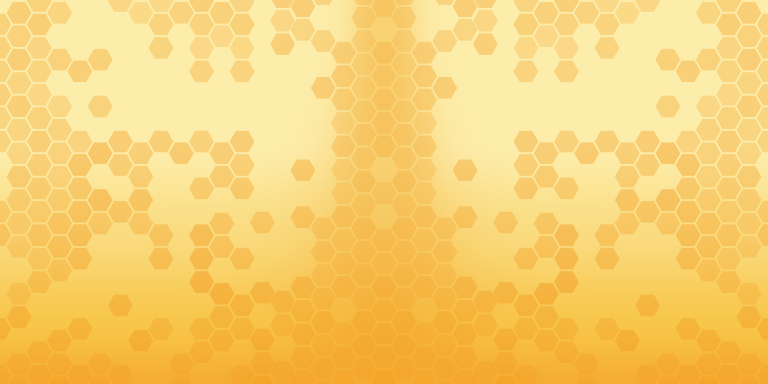
Give the GLSL for this background, as a WebGL 2 fragment shader.

```glsl
#version 300 es
precision highp float;
// Mirrored honeycomb: translucent amber hexagons over a cream to orange gradient.

uniform vec2 u_resolution;
out vec4 fragColor;

const float CELL_RADIUS = 0.0352;    // centre to corner, in canvas heights
const float HEX_APOTHEM = 0.0281;    // drawn hexagon, leaves a thin gap
const float LATTICE_Y = 0.436;       // height of one cell centre on the axis
const float SIDE_DROP = 0.018;       // how far the outer columns sit lower

const vec3 CREAM = vec3(0.99, 0.93, 0.67);
const vec3 STRAW = vec3(0.98, 0.865, 0.51);
const vec3 HONEY = vec3(0.97, 0.775, 0.29);
const vec3 ORANGE = vec3(0.96, 0.675, 0.19);
const vec3 AMBER = vec3(0.965, 0.775, 0.36);
const vec3 HEX_LOW = vec3(0.95, 0.62, 0.14);
const vec3 HEX_HIGH = vec3(0.96, 0.70, 0.27);

float hash(vec2 cell) {
    vec3 h = fract(cell.xyx * vec3(0.1031, 0.1030, 0.0973));
    h += dot(h, h.yzx + 33.33);
    return fract((h.x + h.y) * h.z);
}

// Soft ellipse: 1 in the core, 0 at the rim
float blob(vec2 p, vec2 center, vec2 radius) {
    return 1.0 - smoothstep(0.7, 1.0, length((p - center) / radius));
}

// Distance to a flat-topped hexagon
float hexDistance(vec2 p, float apothem) {
    p = abs(p);
    return max(p.y, 0.8660254 * p.x + 0.5 * p.y) - apothem;
}

// Centre of the nearest cell, from two interleaved rectangular grids
vec2 nearestCell(vec2 p, float radius) {
    vec2 pitch = radius * vec2(3.0, 1.7320508);
    vec2 a = round(p / pitch) * pitch;
    vec2 b = (floor(p / pitch) + 0.5) * pitch;
    return distance(p, a) < distance(p, b) ? a : b;
}

// Lattice origin, lower in the outer columns
vec2 latticeOrigin(float x) {
    return vec2(0.0, LATTICE_Y - SIDE_DROP * smoothstep(0.18, 0.36, x));
}

// Vertical gradient with a warm spine that widens downwards
vec3 background(vec2 p) {
    vec3 color = mix(ORANGE, HONEY, smoothstep(-0.02, 0.17, p.y));
    color = mix(color, STRAW, smoothstep(0.13, 0.43, p.y));
    color = mix(color, CREAM, smoothstep(0.38, 0.64, p.y));
    float spineWidth = mix(0.25, 0.085, smoothstep(0.0, 1.0, p.y));
    float spine = exp(-pow(p.x / spineWidth, 2.0));
    vec3 spineColor = mix(ORANGE, AMBER, smoothstep(0.0, 0.6, p.y));
    return mix(color, spineColor, 0.72 * spine);
}

// Chance that a cell is filled
float density(vec2 p) {
    // Central column, pinched near the middle and open at the top
    float spine = 0.95 * (1.0 - smoothstep(0.12, 0.22, p.x));
    spine *= 1.0 - blob(p, vec2(0.18, 0.56), vec2(0.07, 0.13));
    float notch = blob(p, vec2(0.115, 1.0), vec2(0.045, 0.14));

    // Top band and outer edges, frayed where they thin out
    float top = 0.88 * blob(p, vec2(0.36, 1.02), vec2(0.4, 0.25));
    float edge = 0.9 * smoothstep(0.62, 0.88, p.x);
    edge *= mix(0.45, 1.0, smoothstep(0.2, 0.5, p.y));

    // Loose cluster at half height and a denser base
    float cluster = 0.56 * blob(p, vec2(0.53, 0.5), vec2(0.31, 0.25));
    float base = 1.0 - smoothstep(0.2, 0.42, p.y + 0.15 * p.x);
    base *= mix(0.95, 0.45, p.x);

    float sides = max(max(top, edge), max(cluster, base));
    return max(max(spine, sides), 0.07) * (1.0 - notch);
}

void main() {
    // Canvas heights, folded about the vertical axis
    vec2 p = gl_FragCoord.xy / u_resolution.y;
    p.x = abs(p.x - 0.5 * u_resolution.x / u_resolution.y);
    float pixel = 1.0 / u_resolution.y;

    // Honeycomb lattice
    vec2 center = nearestCell(p - latticeOrigin(p.x), CELL_RADIUS);
    vec2 id = round(center / (CELL_RADIUS * vec2(1.5, 0.8660254))) + 64.0;
    vec2 place = center + latticeOrigin(center.x);

    // Filled cells, each with its own strength
    float filled = step(hash(id + vec2(31.0, 7.0)), density(place));
    float d = hexDistance(p - place, HEX_APOTHEM);
    float cover = filled * (1.0 - smoothstep(-0.6 * pixel, 0.6 * pixel, d));
    float warmth = blob(place, vec2(0.5, 0.48), vec2(0.4, 0.4));
    float strength = 0.34 + 0.12 * warmth + 0.18 * hash(id + 17.0);

    vec3 color = background(p);
    vec3 hexColor = mix(HEX_LOW, HEX_HIGH, smoothstep(0.0, 0.6, p.y));
    color = mix(color, hexColor, cover * strength);
    fragColor = vec4(color, 1.0);
}
```
